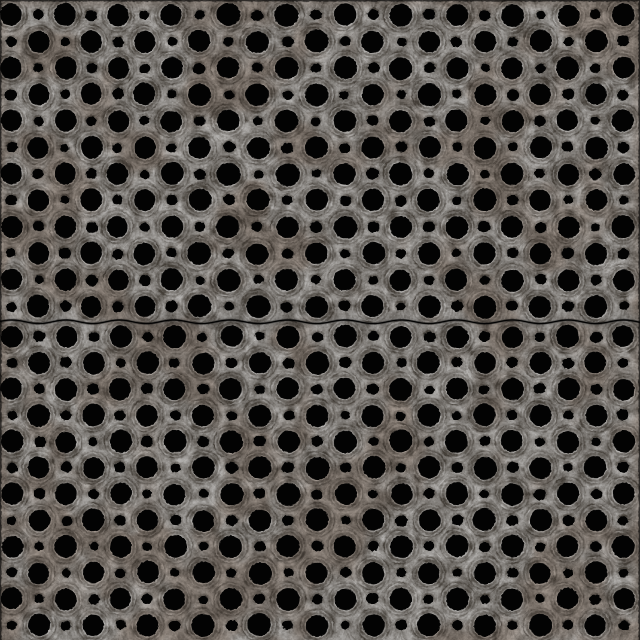
Give the GLSL for this texture, as a three.js fragment shader.

```glsl
// Two worn cast-metal grates, one above the other, each 23 columns by 12 rows.
// Large collared holes and small drain holes alternate like a checkerboard;
// distances to the nearest holes shape the collars, noise adds scuffs and rust.

varying vec2 vUv;

const float COLUMNS = 23.0;
const float ROWS = 12.0;              // rows in each panel
const float FIRST_COLUMN = 0.0195;    // centre of the leftmost holes
const float COLUMN_PITCH = 0.0434;
const vec2 FIRST_ROW = vec2(0.9766, 0.4740);   // upper, lower panel
const vec2 ROW_PITCH = vec2(0.0414, 0.0410);
const vec2 COLUMN_DRIFT = vec2(0.27, 0.15);    // casting distortion, in cells
const float SEAM_Y = 0.4972;
const float SEAM_WAVE = 0.0028;
const float BIG_RADIUS = 0.0172;
const float SMALL_RADIUS = 0.0086;
const float JITTER = 0.0026;
const float SOFT = 0.0011;            // edge smoothing
const vec3 HOLE = vec3(0.010, 0.010, 0.010);
const vec3 METAL_DARK = vec3(0.270, 0.250, 0.225);
const vec3 METAL_LIGHT = vec3(0.700, 0.692, 0.682);
const vec3 RUST = vec3(0.390, 0.340, 0.300);

float hash(vec2 p) {
  return fract(sin(dot(p, vec2(127.1, 311.7))) * 43758.5);
}

float noise(vec2 p) {
  vec2 i = floor(p), f = fract(p);
  f = f * f * (3.0 - 2.0 * f);
  return mix(mix(hash(i), hash(i + vec2(1.0, 0.0)), f.x),
             mix(hash(i + vec2(0.0, 1.0)), hash(i + 1.0), f.x), f.y);
}

float fbm(vec2 p) {
  float sum = 0.0, weight = 0.533;
  for (int i = 0; i < 4; i++) {
    sum += weight * noise(p);
    p = p * 2.03 + 17.3;
    weight *= 0.5;
  }
  return sum;
}

float band(float x, float centre, float width) {
  float t = (x - centre) / width;
  return exp(-t * t);
}

float columnAt(float x, float drift) {
  return (x - FIRST_COLUMN) / COLUMN_PITCH + drift * band(x, 0.28, 0.18);
}

void main() {
  vec2 uv = vUv;

  // Panel choice: the seam bends around the collars that meet it
  float seam = SEAM_Y + SEAM_WAVE * cos(3.14159 * columnAt(uv.x, 0.2));
  float lower = step(uv.y, seam);
  vec2 pitch = vec2(COLUMN_PITCH, mix(ROW_PITCH.x, ROW_PITCH.y, lower));
  float firstRow = mix(FIRST_ROW.x, FIRST_ROW.y, lower);
  float drift = mix(COLUMN_DRIFT.x, COLUMN_DRIFT.y, lower);
  vec2 cell = vec2(columnAt(uv.x, drift), (firstRow - uv.y) / pitch.y);

  // Nearest large and small hole
  float big = 1.0, small = 1.0, bigSeed = 0.0;
  vec2 bigOffset = vec2(1.0), smallOffset = vec2(1.0);
  for (int j = -1; j <= 1; j++) {
    for (int i = -1; i <= 1; i++) {
      vec2 id = floor(cell + 0.5) + vec2(float(i), float(j));
      if (id.x < 0.0 || id.y < 0.0 || id.x >= COLUMNS || id.y >= ROWS) continue;
      vec2 key = id + 40.0 * lower;
      float seed = hash(key + 3.7);
      vec2 shift = (vec2(hash(key), hash(key + 7.3)) - 0.5) * JITTER;
      vec2 offset = (cell - id) * pitch * vec2(1.0, -1.0) - shift;
      if (mod(id.x + id.y, 2.0) < 0.5) {
        float d = length(offset) - BIG_RADIUS * (0.96 + 0.08 * seed);
        if (d < big) { big = d; bigOffset = offset; bigSeed = seed; }
      } else {
        float d = length(offset * vec2(1.0, 1.1)) - SMALL_RADIUS * (0.82 + 0.32 * seed);
        if (d < small) { small = d; smallOffset = offset; }
      }
    }
  }
  float ragged = (noise(uv * 330.0) - 0.5) * 0.0019;
  big += ragged;
  small += ragged * 1.3;
  vec2 bigDir = bigOffset / max(length(bigOffset), 0.0001);
  vec2 smallDir = smallOffset / max(length(smallOffset), 0.0001);

  // Metal tone: blotches, grain and scuffs that curl round the collars
  float blotch = fbm(uv * 75.0);
  float grain = noise(uv * 430.0) - 0.5;
  float scuff = noise(bigDir * 3.0 + vec2(big * 420.0, bigSeed * 60.0));
  float tone = 0.47 + (blotch - 0.5) * 0.95 + grain * 0.22 + (scuff - 0.5) * 0.25;

  // Collar: bright lip, dull face, scuffed shoulder, dark crease, pale valley
  tone -= 0.17 * band(big, 0.0038, 0.0022);
  tone += 0.26 * band(big, 0.0010, 0.0011) * (0.7 - 0.5 * bigDir.y);
  tone += 0.20 * band(big, 0.0066, 0.0014) * scuff;
  tone -= 0.22 * band(big, 0.0088, 0.0013) * (1.2 - scuff);
  tone += 0.15 * smoothstep(0.009, 0.013, big);

  // Small holes: sunken edge with a lit lower lip
  tone -= 0.16 * band(small, 0.0012, 0.0022) * (1.0 + 1.2 * smallDir.y);
  vec3 color = mix(METAL_DARK, METAL_LIGHT, clamp(tone, 0.0, 1.0));

  // Rust stains, strongest at the rims and along a strip in the lower panel
  float stain = smoothstep(0.45, 0.72, fbm(uv * 13.0 + 5.0));
  stain += 0.45 * lower * band(uv.x, 0.232, 0.018);
  float edge = min(min(uv.x, 1.0 - uv.x), 1.0 - uv.y);
  stain += 0.7 * (1.0 - smoothstep(0.0, 0.022, edge));
  color = mix(color, RUST * (0.65 + 0.7 * tone), 0.55 * clamp(stain, 0.0, 1.0));

  // Holes, panel seam and outer border
  color = mix(HOLE, color, smoothstep(-SOFT, SOFT, min(big, small)));
  float gap = abs(uv.y - seam);
  color *= 1.0 - 0.82 * exp(-gap * gap / 0.0000025) - 0.16 * exp(-gap / 0.007);
  color *= mix(0.35, 1.0, smoothstep(0.0008, 0.0038, edge + ragged));
  gl_FragColor = vec4(max(color, HOLE), 1.0);
}
```
